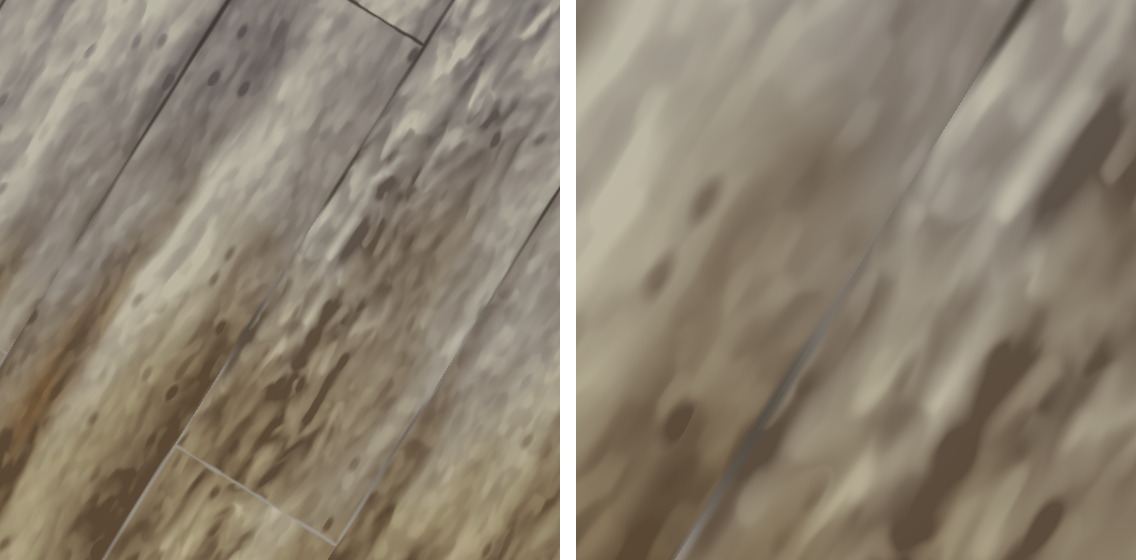
Left: the whole. Right: its middle third, enlarged.
This texture is drawn by a WebGL 1 fragment shader. Its source:

```glsl
precision highp float;
// Weathered, slanted floor planks: a rotated board grid with staggered joints.
// Smooth cellular noise stretched along the boards gives streaks, broken relief
// and pits; a tone ramp running from cool grey to warm brown colours them.
uniform vec2 u_resolution;

const vec2 ALONG = vec2(0.53, 0.848);     // board direction
const vec2 ACROSS = vec2(0.848, -0.53);
const float BOARD_WIDTH = 0.34;
const float FIRST_SEAM = -0.184;
const float BOARD_LENGTH = 1.7;
const float FIRST_JOINT = 1.18;
const float JOINT_STAGGER = 0.84;
const float SEAM_HALF_WIDTH = 0.0026;
const vec2 BROAD_GRAIN = vec2(17.0, 1.9); // frequencies across, along
const vec2 MID_GRAIN = vec2(40.0, 8.0);
const vec2 FINE_GRAIN = vec2(85.0, 34.0);
const vec2 GNARL_GRAIN = vec2(46.0, 19.0);
const vec2 PIT_GRAIN = vec2(42.0, 19.0);
const vec2 STAIN_CENTRE = vec2(-0.088, 0.30);
const vec2 STAIN_SIZE = vec2(0.028, 0.17);

const vec3 COOL_DARK = vec3(0.37, 0.325, 0.285);
const vec3 COOL_MID = vec3(0.49, 0.45, 0.41);
const vec3 COOL_LIGHT = vec3(0.585, 0.555, 0.515);
const vec3 COOL_PALE = vec3(0.70, 0.68, 0.62);
const vec3 WARM_DARK = vec3(0.35, 0.28, 0.20);
const vec3 WARM_MID = vec3(0.52, 0.45, 0.34);
const vec3 WARM_LIGHT = vec3(0.61, 0.56, 0.43);
const vec3 WARM_PALE = vec3(0.71, 0.66, 0.53);
const vec3 STAIN = vec3(0.64, 0.44, 0.22);
const vec3 SEAM_DARK = vec3(0.23, 0.21, 0.18);
const vec3 SEAM_PALE = vec3(0.62, 0.60, 0.58);

vec2 hash2(vec2 p) {
  vec2 k = vec2(dot(p, vec2(127.1, 311.7)), dot(p, vec2(269.5, 183.3)));
  return fract(sin(k) * 43758.5);
}

// Cellular noise: x = blended cell value, y = nearest distance, z = nearest value
vec3 cells(vec2 q) {
  vec2 base = floor(q), f = fract(q);
  float sum = 0.0, total = 0.0, nearest = 9.0, id = 0.0;
  for (int j = -1; j <= 1; j++) {
    for (int i = -1; i <= 1; i++) {
      vec2 cell = vec2(float(i), float(j));
      vec2 h = hash2(base + cell);
      vec2 away = cell + 0.15 + 0.7 * h - f;
      float value = hash2(base + cell + 57.0).x;
      float d2 = dot(away, away), weight = exp(-5.5 * d2);
      sum += weight * value;
      total += weight;
      if (d2 < nearest) { nearest = d2; id = value; }
    }
  }
  return vec3(sum / total, sqrt(nearest), id);
}

vec3 ramp(vec3 dark, vec3 mid, vec3 light, vec3 pale, float t) {
  float s = clamp(t, 0.0, 1.1) * 3.0;
  vec3 c = mix(dark, mid, clamp(s, 0.0, 1.0));
  c = mix(c, light, clamp(s - 1.0, 0.0, 1.0));
  return mix(c, pale, clamp(s - 2.0, 0.0, 1.3));
}

void main() {
  vec2 p = gl_FragCoord.xy / u_resolution.y;
  vec2 board = vec2(dot(p, ACROSS), dot(p, ALONG));

  // Board layout: column, place across it, and distance to seams and joints
  float lane = (board.x - FIRST_SEAM) / BOARD_WIDTH;
  float column = floor(lane), v = lane - column;
  float run = (board.y - FIRST_JOINT + JOINT_STAGGER * column) / BOARD_LENGTH;
  float row = floor(run), w = run - row;
  float seamDist = min(v, 1.0 - v) * BOARD_WIDTH;
  float jointDist = min(w, 1.0 - w) * BOARD_LENGTH;
  float odd = mod(column, 2.0);

  // Nearly straight grain, shifted for each board
  vec2 g = board + vec2(0.0, column * 7.3 + row * 3.7);
  g.x += 0.007 * sin(g.y * 7.0) + 0.003 * sin(g.y * 23.0 + g.x * 24.0);
  float broad = cells(g * BROAD_GRAIN).x - 0.5;
  float mid = cells(g * MID_GRAIN + 0.4 * broad).x - 0.5;
  float fine = cells(g * FINE_GRAIN + 0.6 * mid).x - 0.5;
  float cloud = cells(p * 4.0 + 11.0).x - 0.5;

  // Worn pale band on even boards, shaded board edges
  float edge = v + 0.15 * broad + 0.05 * sin(g.y * 8.0);
  float band = smoothstep(0.34, 0.48, edge) * (1.0 - smoothstep(0.5, 0.95, v));
  float shade = exp(-seamDist / 0.022);
  float tone = 0.55 + 0.66 * broad + 0.36 * mid + 0.27 * fine + 0.22 * cloud;
  tone += (1.0 - odd) * (0.30 * band - 0.10) + 0.26 * (p.y - 0.5) - 0.20 * shade;

  // Broken relief: light and dark flanks of short, ragged ridges
  vec2 knot = g * GNARL_GRAIN + vec2(0.8 * broad, 1.2 * mid + 0.6 * fine);
  float relief = cells(knot).x - cells(knot + vec2(0.6, -0.4)).x;
  float rough = odd * smoothstep(0.1, 0.5, p.x) * (1.0 - smoothstep(0.35, 0.9, v));
  rough *= smoothstep(-0.25, 0.1, cloud + 0.4 * broad);
  tone += relief * (0.14 + 0.75 * rough);

  // Sparse small dark pits
  vec3 pit = cells(g * PIT_GRAIN + 31.0);
  tone -= 0.4 * step(0.955, pit.z) * (1.0 - smoothstep(0.1, 0.45, pit.y));

  // Colour: warmer towards the bottom, bluish shadows at the top
  float warmth = 1.0 - smoothstep(0.12, 0.68, p.y + 0.5 * cloud + 0.3 * broad);
  vec3 cool = ramp(COOL_DARK, COOL_MID, COOL_LIGHT, COOL_PALE, tone);
  vec3 warm = ramp(WARM_DARK, WARM_MID, WARM_LIGHT, WARM_PALE, tone);
  vec3 color = mix(cool, warm, warmth * 0.95);
  float blue = smoothstep(0.55, 1.0, p.y) * clamp(1.0 - tone, 0.0, 1.0);
  color += blue * vec3(-0.02, 0.0, 0.035);
  vec2 off = (board - STAIN_CENTRE) / STAIN_SIZE;
  float stain = exp(-dot(off, off)) * clamp(0.75 + 1.4 * mid + broad, 0.0, 1.0);
  color = mix(color, STAIN * (0.75 + 0.45 * tone), 0.8 * stain);

  // Seams: dark at the top, dusty and pale lower down, fading in places
  float soft = max(0.003, 1.0 / u_resolution.y);
  float gap = min(seamDist, jointDist) + 0.004 * mid;
  float line = 1.0 - smoothstep(SEAM_HALF_WIDTH - soft, SEAM_HALF_WIDTH + soft, gap);
  float wear = cells(vec2(floor(lane + 0.5) * 5.0, board.y * 6.0)).x;
  float dust = smoothstep(0.8, 0.3, p.y + 0.8 * (wear - 0.5));
  float strength = mix(smoothstep(0.3, 0.65, wear), 1.0, step(jointDist, seamDist));
  color = mix(color, mix(SEAM_DARK, SEAM_PALE, dust), 0.85 * line * strength);
  gl_FragColor = vec4(color, 1.0);
}
```
